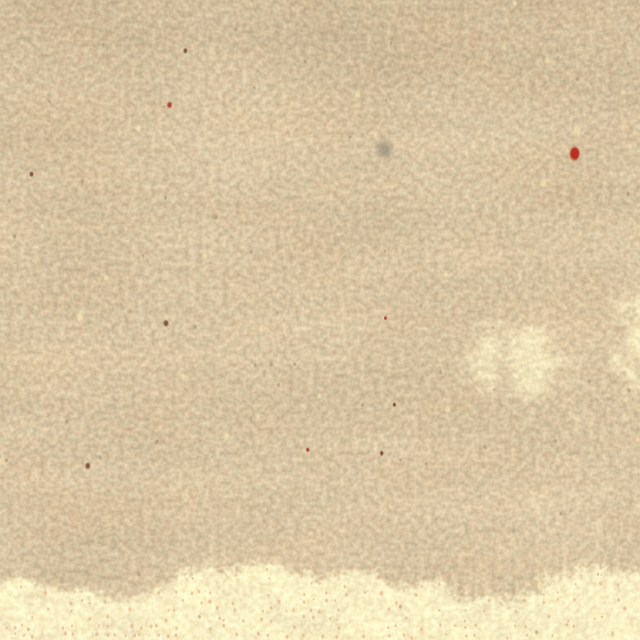
Give the GLSL for this texture, as a WebGL 2 fragment shader.

```glsl
#version 300 es
precision highp float;

uniform vec2 u_resolution;
out vec4 fragColor;

vec2 hash2(vec2 cell) {
  uvec2 h = uvec2(ivec2(cell)) * uvec2(1597u, 3812u) + uvec2(7919u, 104729u);
  h = h * 1664525u + 1013904223u;
  h.x += h.y * 1664525u;
  h.y += h.x * 1664525u;
  h ^= h >> 16u;
  h.x += h.y * 1664525u;
  h.y += h.x * 1664525u;
  h ^= h >> 16u;
  return vec2(h >> 8u) / 16777216.0;
}

float gradDot(vec2 cell, vec2 offset) {
  float angle = 6.2832 * hash2(cell).x;
  return dot(vec2(cos(angle), sin(angle)), offset);
}

float gradientNoise(vec2 p) {
  vec2 i = floor(p), f = fract(p);
  vec2 w = f * f * f * (f * (f * 6.0 - 15.0) + 10.0);
  vec2 e = vec2(1.0, 0.0);
  return mix(mix(gradDot(i, f), gradDot(i + e, f - e), w.x),
             mix(gradDot(i + e.yx, f - e.yx), gradDot(i + 1.0, f - 1.0), w.x), w.y);
}

float fbm(vec2 p) {
  float sum = 0.0, amp = 1.0;
  for (int k = 0; k < 4; k++) {
    sum += amp * gradientNoise(p);
    p = p * 2.03 + 17.3;
    amp *= 0.55;
  }
  return sum;
}

// Soft-edged spots, one jittered candidate per grid cell
float specks(vec2 p, float cells, float share, float radius) {
  vec2 cell = floor(p * cells);
  vec2 jitter = hash2(cell + 41.0 * cells);
  vec2 pick = hash2(cell + 73.0 * cells);
  vec2 center = (cell + 0.2 + 0.6 * jitter) / cells;
  float r = radius * mix(0.6, 1.1, pick.y);
  float d = length((p - center) * vec2(1.15, 0.9));
  return step(pick.x, share) * (1.0 - smoothstep(0.4 * r, 1.3 * r, d));
}

// Blurred oval with a ragged rim
float patchMask(vec2 p, vec2 center, vec2 size, float ragged) {
  return 1.0 - smoothstep(0.2, 1.3, length((p - center) / size) + ragged);
}

void main() {
  vec2 uv = gl_FragCoord.xy / u_resolution;

  // Paper grain, faint horizontal bands and broad clouds
  float grain = 0.10 * gradientNoise(uv * vec2(98.0, 108.0))
              + 0.07 * gradientNoise(uv * 190.0 + 31.0);
  float bands = 0.022 * gradientNoise(uv * vec2(2.5, 26.0) + 5.0);
  float clouds = 0.03 * fbm(uv * vec2(4.0, 7.0) + 9.0);
  float tone = grain + bands + clouds - 0.03 * smoothstep(0.75, 1.0, uv.y);
  float tint = gradientNoise(uv * 75.0 + 53.0) + 0.7 * fbm(uv * vec2(5.0, 13.0) + 80.0);
  vec3 color = vec3(0.85, 0.77, 0.637) + tone * vec3(1.0, 0.98, 0.9)
             + tint * vec3(0.018, -0.008, -0.014);

  // Bleached lower margin with a lobed edge
  float ragged = fbm(uv * 22.0 + 3.0);
  float edge = 0.085 + 0.055 * gradientNoise(vec2(uv.x * 5.0 + 0.3, 2.4))
             + 0.03 * fbm(uv * 13.0 + 60.0);
  float depth = edge - uv.y;
  float pale = smoothstep(-0.012, 0.016, depth + 0.05 * grain);
  pale *= 0.87 + 0.3 * ragged;
  pale += 0.12 * (1.0 - smoothstep(0.0, 0.07, -depth)) * step(depth, 0.0) * max(ragged, 0.0);

  // Worn patches toward the right side
  float worn = 0.65 * patchMask(uv, vec2(0.81, 0.44), vec2(0.07, 0.06), ragged);
  worn += 0.7 * patchMask(uv, vec2(1.01, 0.47), vec2(0.045, 0.09), ragged);
  worn += 0.3 * smoothstep(0.15, 0.7, ragged) * smoothstep(0.6, 0.95, uv.x)
        * (1.0 - smoothstep(0.3, 0.55, uv.y));
  pale = clamp(max(pale, worn), 0.0, 1.0);
  vec3 cream = vec3(1.0, 0.965, 0.79) + grain * vec3(0.5, 0.8, 1.0);
  color = mix(color, cream, pale);

  // Rust flecks gather in the bleached margin
  float margin = smoothstep(-0.03, 0.02, depth);
  float flecks = specks(uv, 75.0, 0.3, 0.0032) * margin;
  color = mix(color, vec3(0.86, 0.62, 0.44), 0.5 * flecks);

  // Faint dust, small brown dots and rare red spots
  color = mix(color, vec3(0.55, 0.47, 0.38), 0.4 * specks(uv, 34.0, 0.05, 0.0035));
  color = mix(color, vec3(1.0, 0.95, 0.72), 0.5 * specks(uv + 0.37, 21.0, 0.05, 0.006));
  color = mix(color, vec3(0.43, 0.25, 0.15), 0.8 * specks(uv, 9.0, 0.09, 0.0045));
  color = mix(color, vec3(0.62, 0.17, 0.12), 0.8 * specks(uv + 0.61, 6.0, 0.07, 0.0045));
  float redSpot = length((uv - vec2(0.898, 0.76)) * vec2(1.25, 0.9));
  color = mix(color, vec3(0.72, 0.19, 0.13), 1.0 - smoothstep(0.006, 0.012, redSpot));

  // Grey smudge
  float smudge = patchMask(uv, vec2(0.602, 0.767), vec2(0.014, 0.022), 0.5 * ragged);
  color = mix(color, vec3(0.5, 0.48, 0.4), 0.55 * smudge);

  fragColor = vec4(clamp(color, 0.0, 1.0), 1.0);
}
```
